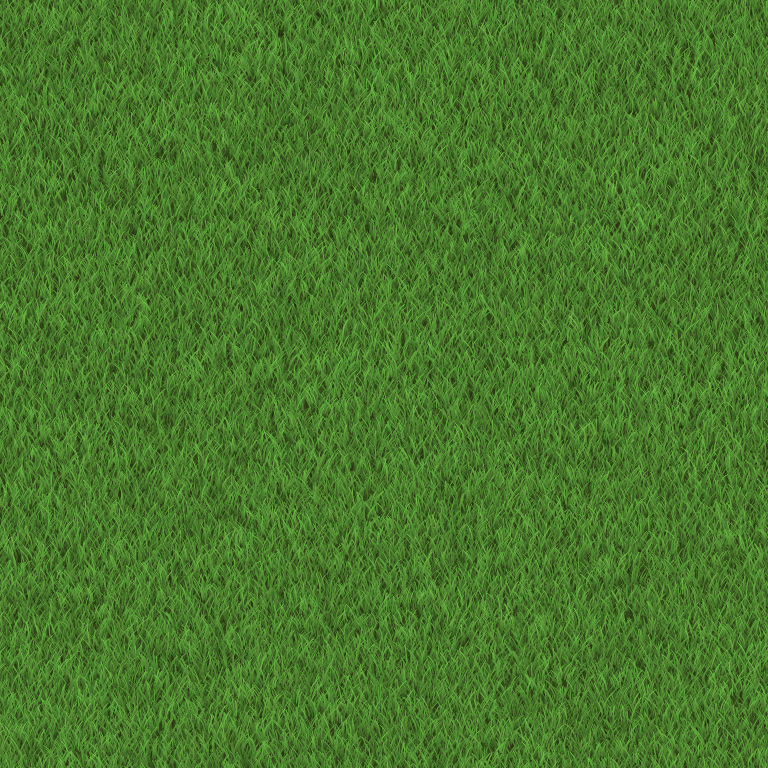
A Shadertoy shader for this texture:

```glsl
// Dense lawn of thin, arching grass blades layered from dark depths to bright tips.

vec4 hash4(vec3 p) {
    vec4 q = fract(p.xyzx * vec4(0.1031, 0.1030, 0.0973, 0.1099));
    q += dot(q, q.wzxy + 33.33);
    return fract((q.xxyz + q.yzzw) * q.zywx);
}

// Gradient noise, roughly -0.7 to 0.7
float cornerSlope(vec2 cell, vec2 offset) {
    float angle = 6.2832 * hash4(vec3(cell, 91.0)).x;
    return dot(vec2(cos(angle), sin(angle)), offset);
}

float gradientNoise(vec2 p) {
    vec2 i = floor(p), f = fract(p);
    vec2 u = f * f * f * (f * (f * 6.0 - 15.0) + 10.0);
    vec2 e = vec2(1.0, 0.0);
    return mix(mix(cornerSlope(i, f), cornerSlope(i + e, f - e), u.x),
               mix(cornerSlope(i + e.yx, f - e.yx), cornerSlope(i + 1.0, f - 1.0), u.x), u.y);
}

vec3 grassColor(float shade) {
    return mix(vec3(0.12, 0.18, 0.05), vec3(0.45, 0.77, 0.29), shade);
}

// Curved blade rooted at p = 0: x is its coverage, y the position from root to tip
vec2 blade(vec2 p, vec4 rnd, float pixel) {
    float len = mix(0.012, 0.023, rnd.x);
    float lean = mix(-0.12, 0.34, rnd.y);
    float curl = 0.5 * rnd.z / len;
    p.x *= rnd.w < 0.5 ? -1.0 : 1.0;

    // Distance to a parabola in the leaning frame
    float along = dot(p, vec2(sin(lean), cos(lean)));
    float across = dot(p, vec2(cos(lean), -sin(lean)));
    float slope = 2.0 * curl * along;
    float dist = abs(across - curl * along * along) * inversesqrt(1.0 + slope * slope);

    float t = along / len;
    float halfWidth = 0.00078 * (1.0 - 0.65 * t * t);
    float side = clamp((halfWidth - dist) / pixel + 0.5, 0.0, 1.0);
    float ends = clamp(min(along, len - along) / pixel + 0.5, 0.0, 1.0);
    return vec2(side * ends, t);
}

void mainImage(out vec4 fragColor, in vec2 fragCoord) {
    vec2 uv = fragCoord / iResolution.y;
    float pixel = 1.0 / iResolution.y;
    vec2 cellSize = vec2(0.018, 0.025);

    // Soft light and dark clumps
    float clump = 0.09 * gradientNoise(uv * 26.0) + 0.06 * gradientNoise(uv * 7.0 + 40.0);

    // Shaded soil between the stems
    float soil = gradientNoise(uv * vec2(170.0, 80.0));
    vec3 color = grassColor(0.13 + 0.2 * soil) + vec3(0.02, -0.01, 0.0);

    // Blades, from the deepest layer to the top one
    const int LAYERS = 40;
    for (int layer = 0; layer < LAYERS; layer++) {
        float height = float(layer) / float(LAYERS - 1);
        vec2 grid = uv / cellSize + 50.0 * hash4(vec3(float(layer), 7.0, 3.0)).xy;
        vec2 home = floor(grid);
        for (int row = 0; row >= -1; row--) {
            for (int column = -1; column <= 1; column++) {
                vec2 cell = home + vec2(column, row);
                vec4 place = hash4(vec3(cell, float(layer)));
                vec4 form = hash4(vec3(cell, float(layer) + 57.0));
                vec2 b = blade((grid - cell - place.xy) * cellSize, form, pixel);
                if (b.x > 0.0) {
                    float shade = mix(0.22, 0.76, height) + 0.42 * (b.y - 0.5)
                                + 0.32 * (place.z - 0.5) + clump;
                    vec3 tint = grassColor(max(shade, 0.0));
                    tint.r += 0.05 * (place.w - 0.5);
                    color = mix(color, tint, b.x);
                }
            }
        }
    }
    fragColor = vec4(clamp(color, 0.0, 1.0), 1.0);
}
```
